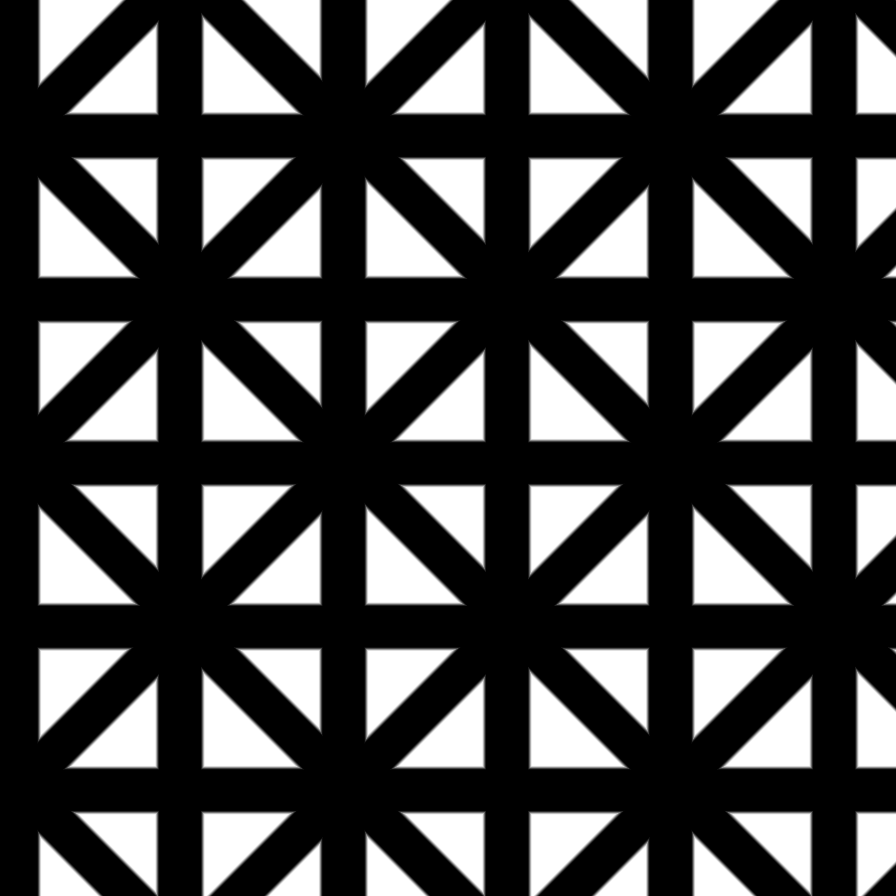
Reproduce this pattern procedurally as a WebGL 2 fragment shader.

```glsl
#version 300 es
precision highp float;

uniform vec2 u_resolution;
out vec4 fragColor;

const vec3 BAR_COLOR = vec3(0.0);
const vec3 GAP_COLOR = vec3(1.0);

const float TILE = 0.1825;              // spacing of the upright grid
const vec2 GRID_CENTER = vec2(0.5659, 0.4831);
const vec2 GRID_HALF_WIDTH = vec2(0.0255, 0.0251);
const vec2 DIAGONAL_OFFSET = vec2(-0.0996, 1.2395);
const float DIAGONAL_HALF_WIDTH = 0.02265;
const float SOFTNESS = 0.0027;

// Distance to the nearest of evenly spaced lines
float lineDistance(float position, float center, float spacing) {
    float phase = (position - center) / spacing;
    return abs(fract(phase + 0.5) - 0.5) * spacing;
}

// Signed distance to the horizontal and vertical bars
float gridDistance(vec2 p, vec2 center, vec2 halfWidth, float spacing) {
    float vertical = lineDistance(p.x, center.x, spacing) - halfWidth.x;
    float horizontal = lineDistance(p.y, center.y, spacing) - halfWidth.y;
    return min(vertical, horizontal);
}

// Signed distance to both families of 45 degree bars
float diagonalDistance(vec2 p, vec2 offset, float halfWidth, float spacing) {
    float rising = lineDistance(p.x - p.y, offset.x, spacing);
    float falling = lineDistance(p.x + p.y, offset.y, spacing);
    return min(rising, falling) * inversesqrt(2.0) - halfWidth;
}

void main() {
    float canvasSize = min(u_resolution.x, u_resolution.y);
    vec2 p = gl_FragCoord.xy / canvasSize;

    // Diagonals cross at every second grid node
    float grid = gridDistance(p, GRID_CENTER, GRID_HALF_WIDTH, TILE);
    float diagonals = diagonalDistance(p, DIAGONAL_OFFSET, DIAGONAL_HALF_WIDTH, 2.0 * TILE);

    float edge = max(SOFTNESS, 0.75 / canvasSize);
    float gap = smoothstep(-edge, edge, min(grid, diagonals));
    fragColor = vec4(mix(BAR_COLOR, GAP_COLOR, gap), 1.0);
}
```
